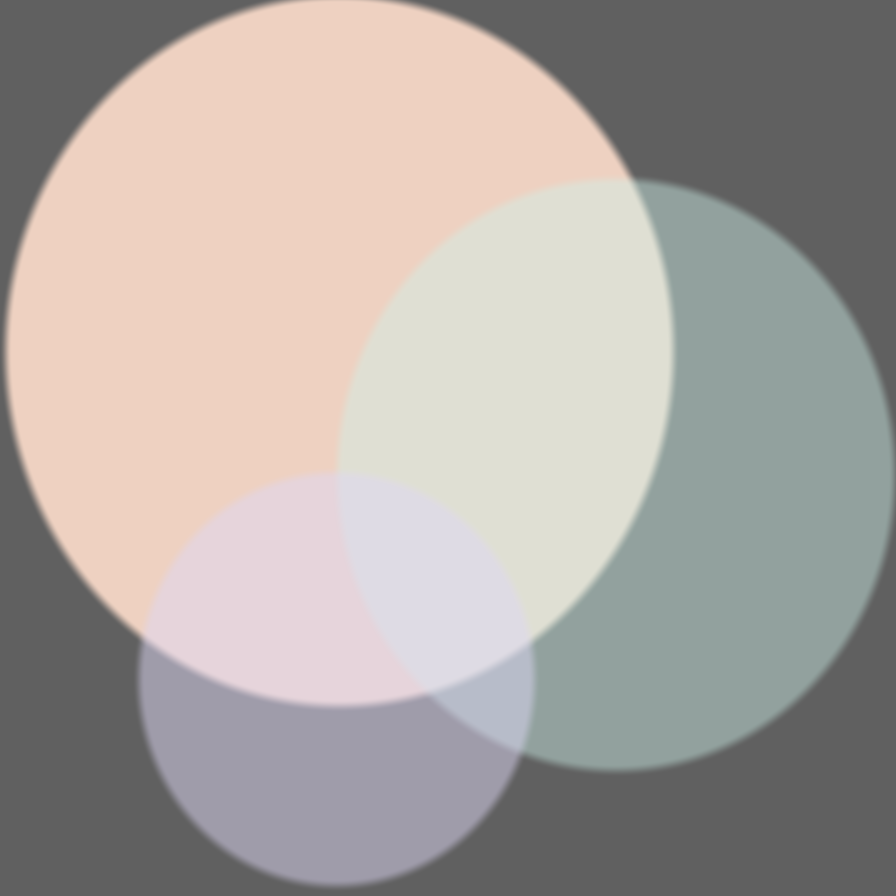
A WebGL 2 fragment shader for this background:

```glsl
#version 300 es
precision highp float;

uniform vec2 u_resolution;
out vec4 fragColor;

const vec3 BACKDROP = vec3(0.378);
const float SOFTNESS = 0.007;

// Discs: centre and radii in canvas units, then colour and opacity
const vec4 PEACH_SHAPE = vec4(0.379, 0.608, 0.3725, 0.396);
const vec4 PEACH_TINT = vec4(0.933, 0.820, 0.757, 1.0);
const vec4 SAGE_SHAPE = vec4(0.6875, 0.470, 0.311, 0.330);
const vec4 SAGE_TINT = vec4(0.807, 0.945, 0.915, 0.45);
const vec4 LILAC_SHAPE = vec4(0.3757, 0.242, 0.2207, 0.2305);
const vec4 LILAC_TINT = vec4(0.868, 0.842, 0.957, 0.5);

// Approximate signed distance to an ellipse
float ellipseDistance(vec2 p, vec2 radii) {
    vec2 q = p / radii;
    float k = length(q);
    return k * (k - 1.0) / max(length(q / radii), 0.0001);
}

// Blend a soft-edged translucent disc over the base colour
vec3 layDisc(vec3 base, vec2 uv, vec4 shape, vec4 tint) {
    float d = ellipseDistance(uv - shape.xy, shape.zw);
    float coverage = 1.0 - smoothstep(-SOFTNESS, SOFTNESS, d);
    return mix(base, tint.rgb, coverage * tint.a);
}

void main() {
    vec2 uv = gl_FragCoord.xy / u_resolution;

    // Back to front
    vec3 color = layDisc(BACKDROP, uv, PEACH_SHAPE, PEACH_TINT);
    color = layDisc(color, uv, SAGE_SHAPE, SAGE_TINT);
    color = layDisc(color, uv, LILAC_SHAPE, LILAC_TINT);

    fragColor = vec4(color, 1.0);
}
```
